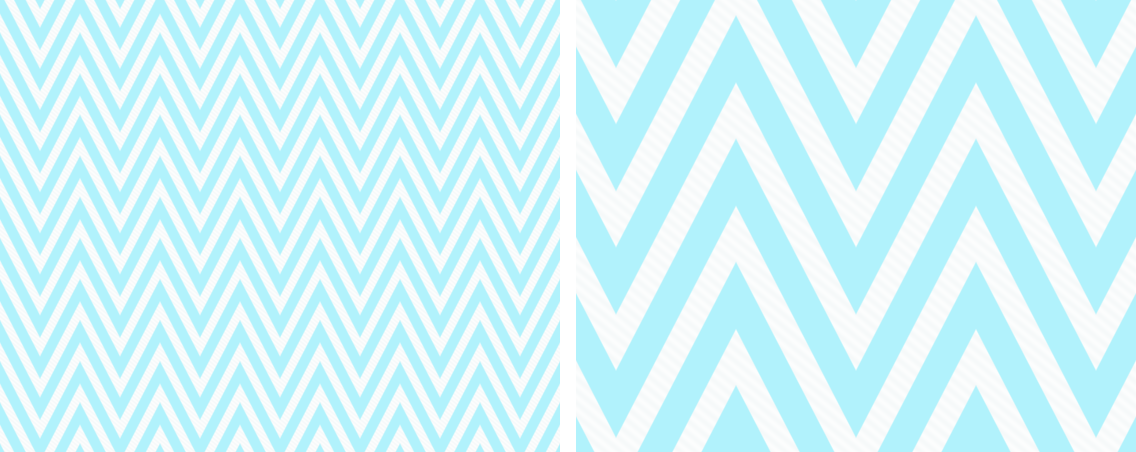
Left, the full canvas; right, a detail of the centre.
This pattern is drawn by a Shadertoy shader. Its source:

```glsl
// Steep aqua and white chevrons, 7 zigzags across and 11 rows down.
// A triangle wave shifts the rows; the white bands carry a faint diagonal hatch.
// All frequencies are whole numbers per canvas, so the tile wraps without a seam.

// 0 at the peaks of the zigzag, 1 at its troughs
float triangleWave(float x) {
    return 1.0 - abs(2.0 * fract(x) - 1.0);
}

// Coverage of the white band; row counts downward, one unit per repeat
float whiteBand(float row, float width, float soft) {
    float fromCentre = abs(fract(row - 0.5 * width + 0.5) - 0.5);
    return 1.0 - smoothstep(-soft, soft, fromCentre - 0.5 * width);
}

// Fine lines falling to the right, from 0 to 1
float diagonalHatch(vec2 uv) {
    return 0.5 + 0.5 * cos(6.2831853 * dot(uv, vec2(112.0, 110.0)));
}

void mainImage(out vec4 fragColor, in vec2 fragCoord) {
    vec2 uv = fragCoord / iResolution.xy;

    // Zigzag rows
    float row = 11.0 * (1.0 - uv.y) - 1.88 * triangleWave(7.0 * uv.x) - 0.337;
    float white = whiteBand(row, 0.455, 22.0 / iResolution.y);

    // Colours
    float hatch = diagonalHatch(uv);
    vec3 aqua = vec3(0.695, 0.95, 0.987);
    vec3 hatchedWhite = mix(vec3(0.988, 0.992, 0.992), vec3(0.964, 0.976, 0.978), hatch);

    fragColor = vec4(mix(aqua, hatchedWhite, white), 1.0);
}
```
